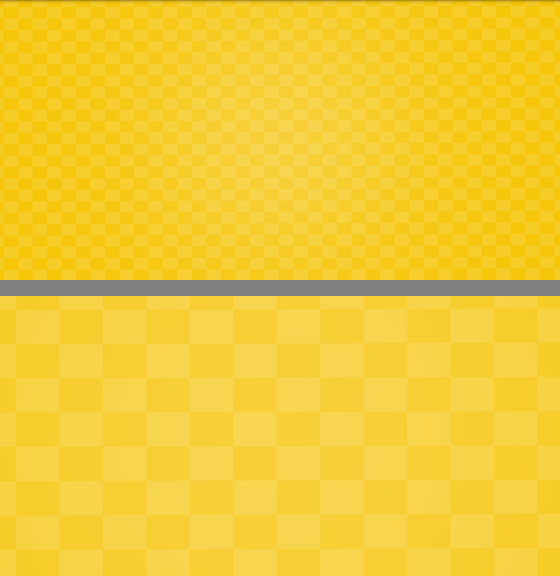
Top: the whole. Bottom: its middle third, enlarged.
Give the GLSL for this pattern, as a Shadertoy shader.

```glsl
// A warm yellow checkerboard of wide cells, its rows rising very slightly to the right.
// Light cells and a soft central glow are pale veils laid over one base yellow;
// a thin shadow runs along the top edge. Lengths are in canvas heights.

const float PI = 3.14159265;

const vec3 BASE_YELLOW = vec3(0.96, 0.775, 0.03);
const vec3 VEIL_COLOR = vec3(1.0, 0.985, 1.0);
const vec3 SHADOW_COLOR = vec3(0.42, 0.34, 0.06);

const vec2 CELL_SIZE = vec2(0.05174, 0.04076);
const vec2 GRID_ORIGIN = vec2(0.013, 0.026);   // from the upper left corner
const float ROW_SLOPE = 0.003;
const float EDGE_SOFTNESS = 0.0015;

const float CELL_VEIL = 0.125;
const float GLOW_VEIL = 0.20;
const float GLOW_RADIUS = 0.52;
const float SHADOW_DEPTH = 0.0045;
const float SHADOW_STRENGTH = 0.75;

// Smoothed square waves: +1 on even cells, -1 on odd ones.
vec2 squareWave(vec2 cell, vec2 halfEdge) {
    return clamp(sin(PI * cell) / (PI * halfEdge), -1.0, 1.0);
}

// 1 on light cells, 0 on dark cells.
float checker(vec2 p, float pixel) {
    p.y += ROW_SLOPE * p.x;
    vec2 halfEdge = 0.5 * max(pixel, EDGE_SOFTNESS) / CELL_SIZE;
    vec2 wave = squareWave((p - GRID_ORIGIN) / CELL_SIZE, halfEdge);
    return 0.5 - 0.5 * wave.x * wave.y;
}

float centralGlow(vec2 p, float aspect) {
    vec2 offset = (p - vec2(0.5 * aspect, 0.5)) / GLOW_RADIUS;
    return exp(-dot(offset, offset));
}

void mainImage(out vec4 fragColor, in vec2 fragCoord) {
    float pixel = 1.0 / iResolution.y;
    float aspect = iResolution.x * pixel;

    // x runs right, y runs down from the top edge
    vec2 p = vec2(fragCoord.x, iResolution.y - fragCoord.y) * pixel;

    // pale veils over the base
    vec3 color = mix(BASE_YELLOW, VEIL_COLOR, GLOW_VEIL * centralGlow(p, aspect));
    color = mix(color, VEIL_COLOR, CELL_VEIL * checker(p, pixel));

    // shadow fading down from the top edge
    float shadow = SHADOW_STRENGTH * exp(-p.y / SHADOW_DEPTH);
    color = mix(color, SHADOW_COLOR, shadow);

    fragColor = vec4(color, 1.0);
}
```
